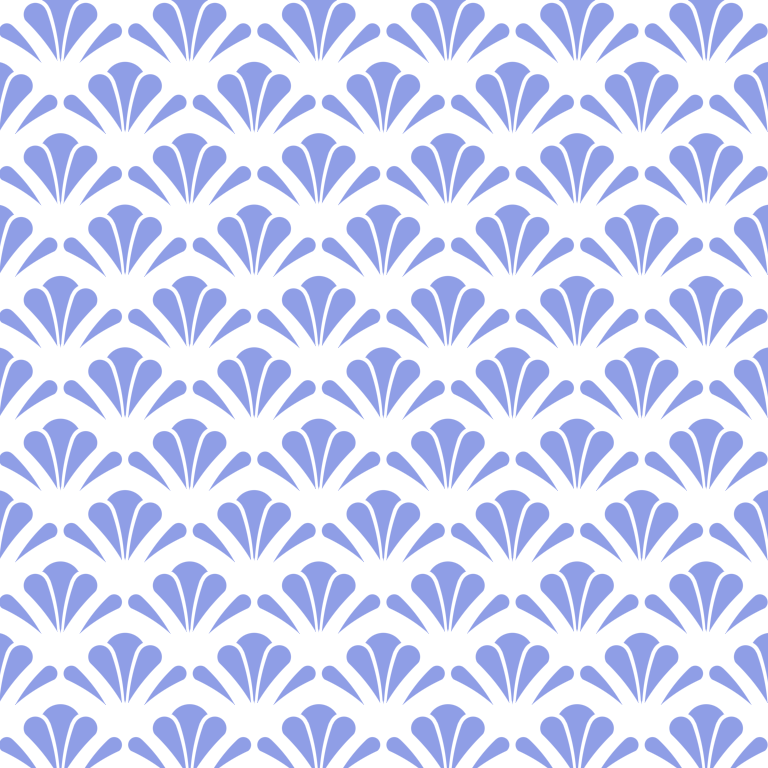
Reproduce this pattern procedurally as a WebGL 2 fragment shader.

```glsl
#version 300 es
precision highp float;
// Staggered rows of five-petal fans, periwinkle on white.
// Each petal is a bent cone with a round end; the middle petal is a capped
// wedge, cut back by an even gap along its two neighbours.

uniform vec2 u_resolution;
out vec4 fragColor;

// Signed distance to a petal from a pointed tip to a round bulb, bowed to the left.
float petal(vec2 p, vec2 tip, vec2 bulb, float radius, float bow) {
    float len = length(bulb - tip);
    vec2 axis = (bulb - tip) / len;
    p -= tip;
    float along = dot(p, axis);
    float across = dot(p, vec2(axis.y, -axis.x));
    float u = clamp(along / len, 0.0, 1.0);
    vec2 q = vec2(abs(across + bow * 4.0 * u * (1.0 - u)), along);

    float slant = radius / len;
    float upright = sqrt(1.0 - slant * slant);
    float side = dot(q, vec2(slant, upright));
    if (side < 0.0) return length(q);
    if (side > upright * len) return length(q - vec2(0.0, len)) - radius;
    return dot(q, vec2(upright, -slant));
}

// Signed distance to one fan, with its base at the origin.
float fan(vec2 p) {
    p.x = abs(p.x);
    float outer = petal(p, vec2(0.29, -0.03), vec2(0.805, 0.44), 0.117, 0.027);
    float inner = petal(p, vec2(0.048, 0.0), vec2(0.378, 0.69), 0.174, 0.028);

    float wedge = (p.x - 0.3 * p.y) * 0.958;
    float cap = length(vec2(p.x, max(p.y - 0.735, 0.0))) - 0.315;
    float gap = mix(0.04, 0.065, clamp(p.y, 0.0, 1.0));
    float middle = max(max(wedge, cap), gap - inner);

    return min(middle, min(inner, outer));
}

void main() {
    float scale = 11.52 / min(u_resolution.x, u_resolution.y);
    vec2 p = gl_FragCoord.xy * scale - vec2(5.75, 5.26);
    vec2 spacing = vec2(1.937, 1.0706);

    // Tips hang slightly below their row, so the row above is checked too.
    float d = 1e3;
    float firstRow = floor(p.y / spacing.y);
    for (int i = 0; i < 2; i++) {
        float row = firstRow + float(i);
        float column = p.x / spacing.x + 0.5 * mod(row, 2.0);
        float x = (fract(column + 0.5) - 0.5) * spacing.x;
        d = min(d, fan(vec2(x, p.y - row * spacing.y)));
    }

    float ink = 1.0 - smoothstep(-0.75 * scale, 0.75 * scale, d);
    vec3 periwinkle = vec3(0.56, 0.62, 0.90);
    fragColor = vec4(mix(vec3(1.0), periwinkle, ink), 1.0);
}
```
